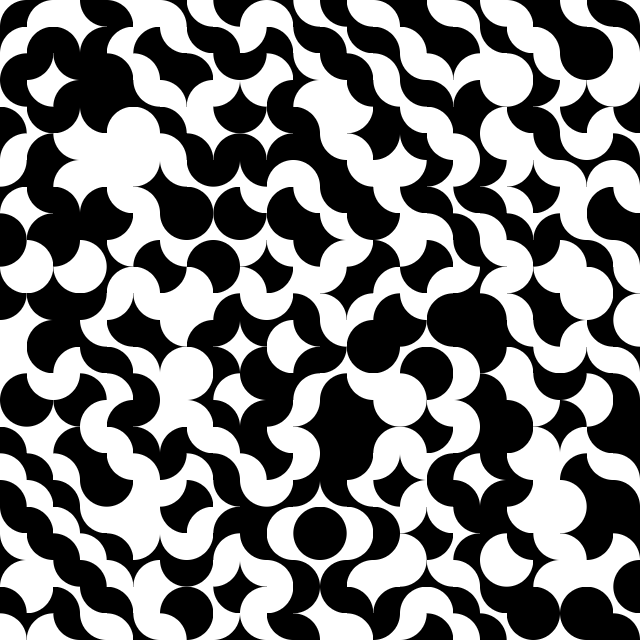
A WebGL 1 fragment shader for this pattern:

```glsl
precision highp float;
// Black and white Wang tiling: quarter discs and solid squares whose edge colours always agree.

uniform vec2 u_resolution;

const int CELLS = 24;             // tiles across and down
const float FLIP_CHANCE = 0.667;  // chance of an arc where left and top agree
const float BULGE_CHANCE = 0.5;   // chance that the disc sits on the top edge
const float EDGE_SOFTNESS = 1.0;  // smoothing width, in pixels
const float SEED = 37.0;
const vec3 DARK = vec3(0.0);
const vec3 LIGHT = vec3(1.0);

float hash(vec2 p) {
  vec3 q = fract(vec3(p.xyx + SEED) * 0.1031);
  q += dot(q, q.yzx + 33.33);
  return fract((q.x + q.y) * q.z);
}

float randomBit(vec2 p) {
  return step(0.5, hash(p));
}

// Edge colours (left, top, right, bottom) of a cell, carried down from the top left.
vec4 tileEdges(vec2 cell) {
  float above[CELLS];
  for (int col = 0; col < CELLS; col++) {
    above[col] = randomBit(vec2(float(col), -1.0));
  }
  vec4 edges = vec4(0.0);
  for (int row = 0; row < CELLS; row++) {
    if (float(row) > cell.y) break;
    float left = randomBit(vec2(-1.0, float(row)));
    for (int col = 0; col < CELLS; col++) {
      if (float(col) > cell.x) break;
      float top = above[col];
      float right = top;
      float bottom = left;
      if (left == top && hash(vec2(float(col), float(row))) < FLIP_CHANCE) {
        right = 1.0 - top;
        bottom = right;
      }
      edges = vec4(left, top, right, bottom);
      above[col] = bottom;
      left = right;
    }
  }
  return edges;
}

// Solid square, or a quarter disc around one corner that fills its two edges.
float tileShade(vec2 p, vec4 edges, float bulge, float softness) {
  float top = edges.y;
  float bottom = edges.w;
  if (top == bottom) return top;
  vec2 corner = vec2(top == edges.z ? 1.0 : 0.0, 0.0);
  float discColor = top;
  if (bulge > BULGE_CHANCE) {
    corner = 1.0 - corner;
    discColor = bottom;
  }
  float inside = clamp(0.5 + (1.0 - distance(p, corner)) / softness, 0.0, 1.0);
  return mix(1.0 - discColor, discColor, inside);
}

void main() {
  // Grid coordinates, with rows counted from the top
  vec2 uv = gl_FragCoord.xy / u_resolution;
  vec2 grid = vec2(uv.x, 1.0 - uv.y) * float(CELLS);
  vec2 cell = floor(grid);
  float softness = EDGE_SOFTNESS * float(CELLS) / min(u_resolution.x, u_resolution.y);

  float bulge = hash(cell + 71.0);
  float shade = tileShade(fract(grid), tileEdges(cell), bulge, softness);
  gl_FragColor = vec4(mix(DARK, LIGHT, shade), 1.0);
}
```
